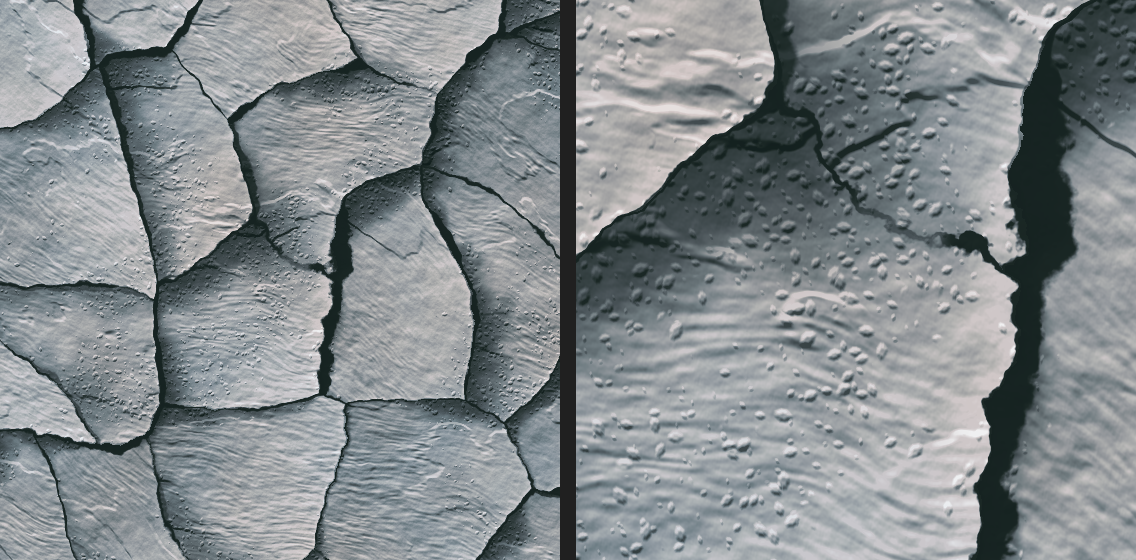
Left, the full canvas; right, a detail of the centre.
Give the GLSL for this texture, as a WebGL 1 fragment shader.

```glsl
precision highp float;
// Draws cracked, tilted rock plates with wind ripples, rubble and hard low-sun shadows.
uniform vec2 u_resolution;
const vec2 SHADOW_SUN = vec2(-0.80, 0.60);  // towards the light, for cast shadows
const vec2 RELIEF_SUN = vec2(-0.30, 0.95);  // towards the light, for fine relief
const float PLATE_SCALE = 3.6;
const float STONE_SCALE = 125.0;

float hash(vec2 p) { return fract(sin(dot(p, vec2(127.1, 311.7))) * 43758.5453); }
vec2 hash2(vec2 p) { return vec2(hash(p), hash(p + 37.3)); }
float ramp(float low, float high, float x) { return clamp((x - low) / (high - low), 0.0, 1.0); }

vec2 rotate(vec2 p, float angle) {
  return vec2(cos(angle) * p.x + sin(angle) * p.y, cos(angle) * p.y - sin(angle) * p.x);
}

float noise(vec2 p) {
  vec2 cell = floor(p);
  vec2 f = fract(p);
  f = f * f * (3.0 - 2.0 * f);
  float low = mix(hash(cell), hash(cell + vec2(1.0, 0.0)), f.x);
  float high = mix(hash(cell + vec2(0.0, 1.0)), hash(cell + 1.0), f.x);
  return mix(low, high, f.y);
}

float fbm(vec2 p) {
  float sum = 0.0;
  float gain = 0.5;
  for (int i = 0; i < 5; i++) {
    sum += gain * noise(p);
    p = mat2(1.6, 1.2, -1.2, 1.6) * p + 7.1;
    gain *= 0.5;
  }
  return sum;
}

// Angular stones; coverage from 0 to 1 sets how many grid cells hold one.
float stones(vec2 p, float coverage) {
  float height = 0.0;
  for (int i = 0; i < 9; i++) {
    vec2 id = floor(p) + vec2(mod(float(i), 3.0), floor(float(i) / 3.0)) - 1.0;
    float size = mix(0.18, 0.80, pow(hash(id + 5.7), 2.0));
    float present = smoothstep(0.0, 0.1, coverage - hash(id + 91.0));
    vec2 d = abs(rotate(p - id - hash2(id), 6.28 * hash(id + 23.0))) * vec2(1.0, 1.5);
    float reach = max(max(d.x, d.y), 0.75 * (d.x + d.y));
    height = max(height, present * size * smoothstep(0.0, 0.7, 1.0 - reach / size));
  }
  return height;
}

// Height of sand ripples, scarps, broken ground and stones, in canvas units.
float surface(vec2 p, float angle, float rippled, float coverage) {
  vec2 q = rotate(p, angle) + 0.035 * vec2(noise(p * 9.0), noise(p * 11.0 + 4.0));
  float wave = sin(q.y * 510.0 + 9.0 * noise(q * vec2(30.0, 50.0)));
  float streak = noise(q * vec2(45.0, 130.0)) + 0.45 * noise(q * vec2(95.0, 270.0) + 9.0);
  float ripples = rippled * (0.0004 * wave + 0.0032 * streak);
  float scarp = 0.010 * smoothstep(0.50, 0.56, fbm(q * vec2(7.0, 13.0) + 60.0));
  float ground = 0.030 * fbm(p * 7.0) + 0.0055 * fbm(p * 48.0) + scarp * (1.0 - 0.7 * rippled);
  return ripples + ground + 0.0050 * stones(p * STONE_SCALE, coverage);
}

// Finds the plate holding p: xy is the offset to its centre, zw its grid id.
vec4 findPlate(vec2 p) {
  vec4 best = vec4(9.0);
  for (int i = 0; i < 25; i++) {
    vec2 id = floor(p) + vec2(mod(float(i), 5.0), floor(float(i) / 5.0)) - 2.0;
    vec2 d = id + hash2(id) - p;
    if (dot(d, d) < dot(best.xy, best.xy)) best = vec4(d, id);
  }
  return best;
}

// Edge light: x edge distance, y soft shade, z black shadow, w sunlit rim.
vec4 plateEdges(vec2 p, vec4 plate, float reach, float ragged) {
  vec4 result = vec4(9.0, 0.0, 0.0, 0.0);
  for (int i = 0; i < 25; i++) {
    vec2 id = plate.zw + vec2(mod(float(i), 5.0), floor(float(i) / 5.0)) - 2.0;
    vec2 d = id + hash2(id) - p;
    vec2 across = d - plate.xy;
    if (dot(across, across) > 0.0001) {
      vec2 dir = normalize(across);
      float edge = dot(0.5 * (d + plate.xy), dir) / PLATE_SCALE;
      float lee = smoothstep(0.0, 0.8, dot(dir, SHADOW_SUN));
      float soft = lee * (1.0 - smoothstep(0.0, 0.012 + 0.10 * reach, edge));
      float width = lee * 0.019 * ragged;
      float black = lee * (1.0 - smoothstep(width * 0.8, width + 0.0015, edge));
      float rim = max(-dot(dir, SHADOW_SUN), 0.0) * (1.0 - smoothstep(0.0, 0.014, edge));
      result = vec4(min(result.x, edge), max(result.yzw, vec3(soft, black, rim)));
    }
  }
  return result;
}

// Tone to colour, from teal black through slate to pale pinkish grey.
vec3 stoneColour(float tone) {
  vec3 c = mix(vec3(0.04, 0.09, 0.09), vec3(0.11, 0.16, 0.15), ramp(0.0, 0.14, tone));
  c = mix(c, vec3(0.29, 0.33, 0.35), ramp(0.14, 0.32, tone));
  c = mix(c, vec3(0.44, 0.49, 0.51), ramp(0.32, 0.48, tone));
  c = mix(c, vec3(0.58, 0.60, 0.62), ramp(0.48, 0.60, tone));
  c = mix(c, vec3(0.69, 0.70, 0.70), ramp(0.60, 0.70, tone));
  c = mix(c, vec3(0.80, 0.78, 0.79), ramp(0.70, 0.80, tone));
  return mix(c, vec3(0.93, 0.94, 0.95), ramp(0.84, 1.10, tone));
}

void main() {
  float side = min(u_resolution.x, u_resolution.y);
  vec2 p = gl_FragCoord.xy / side;
  // Plates with bent, crumbling outlines
  vec2 bend = vec2(noise(p * 4.5 + 3.0), noise(p * 4.5 + 19.0)) - 0.5;
  vec2 crumble = vec2(fbm(p * 42.0), fbm(p * 42.0 + 11.0)) - 0.5;
  vec2 q = (p + 0.15 * bend + 0.016 * crumble) * PLATE_SCALE + 12.0;
  vec4 plate = findPlate(q);
  float patches = fbm(p * 6.0 + 31.0);
  float ragged = smoothstep(0.35, 0.9, noise(p * 9.0 + 50.0)) * (0.5 + fbm(p * 60.0));
  vec4 edges = plateEdges(q, plate, smoothstep(0.3, 0.75, patches), ragged);
  // Relief, with rubble gathered at edges and in patches
  float debris = smoothstep(0.54, 0.70, patches);
  float coverage = min(0.9 * edges.y + 0.4 * edges.w + 0.65 * debris, 0.92);
  float angle = -0.45 + 0.9 * (hash(plate.zw + 2.0) - 0.5);
  float rippled = mix(0.4, 1.0, smoothstep(0.35, 0.55, fbm(p * 5.0 + 70.0))) * (1.0 - 0.6 * edges.y);
  vec2 e = RELIEF_SUN * 0.0010;
  float slope = (surface(p - e, angle, rippled, coverage) - surface(p + e, angle, rippled, coverage)) / 0.0020;
  // Light: plate tilt, relief, rims, then shadows and cracks
  float tone = 0.635 + 0.07 * (hash(plate.zw + 8.0) - 0.5) - 0.06 * debris;
  tone += 0.13 * dot(plate.xy, SHADOW_SUN) + 0.24 * (fbm(p * 4.0 + 90.0) - 0.48);
  tone += 0.27 * clamp(slope, -1.4, 1.2) + 0.14 * edges.w;
  tone = mix(tone * (1.0 - 0.62 * edges.y), 0.09, 0.95 * edges.z);
  float crackWidth = 0.0022 * noise(p * 24.0) * noise(p * 70.0) + 0.0003;
  float crack = 1.0 - smoothstep(crackWidth, crackWidth + 1.5 / side, edges.x);
  tone = mix(tone, 0.09, crack * mix(0.45, 0.95, smoothstep(0.25, 0.5, noise(p * 17.0))));
  float warmth = fbm(p * 5.0 + 140.0) - 0.46;
  vec3 colour = stoneColour(tone) + warmth * vec3(0.08, 0.0, -0.05) * smoothstep(0.2, 0.6, tone);
  gl_FragColor = vec4(clamp(colour, 0.0, 1.0), 1.0);
}
```
